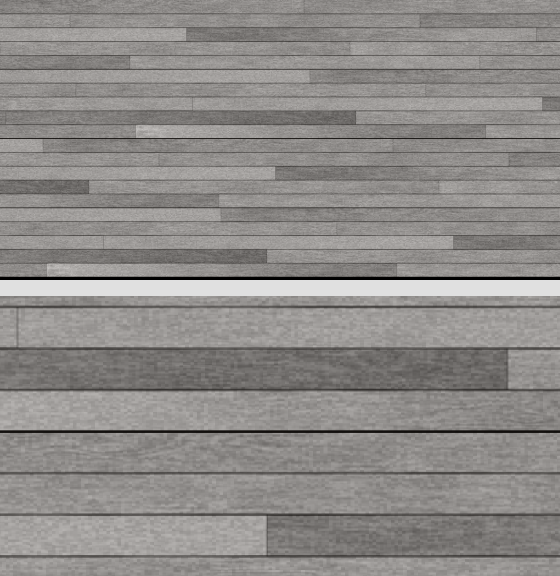
Top, the full canvas; bottom, a detail of the centre.
A WebGL 1 fragment shader for this texture:

```glsl
precision highp float;
uniform vec2 u_resolution;

float hash(vec2 p) {
  vec3 h = fract(vec3(p.xyx) * 0.1031);
  h += dot(h, h.yzx + 33.33);
  return fract((h.x + h.y) * h.z);
}

float noise(vec2 p) {
  vec2 i = floor(p), f = fract(p);
  f = f * f * (3.0 - 2.0 * f);
  return mix(mix(hash(i), hash(i + vec2(1.0, 0.0)), f.x),
             mix(hash(i + vec2(0.0, 1.0)), hash(i + 1.0), f.x), f.y);
}

float pick(vec4 v, float i) {
  return dot(v, vec4(equal(vec4(i), vec4(0.0, 1.0, 2.0, 3.0))));
}

// Share of a sample of size aa covered by a line of the given width
float lineCover(float dist, float width, float aa) {
  return clamp((0.5 * (width + aa) - dist) / aa, 0.0, min(1.0, width / aa));
}

// Wood grain centred on zero; p is measured from the plank's left end
float grain(vec2 p, vec2 seed, float tone) {
  float figure = noise(p * vec2(0.016, 0.11) + seed)
               + 0.35 * noise(p * vec2(0.06, 0.25) + seed * 1.7);
  float rings = sin(figure * 34.0 + p.y * 0.5);
  float ringMask = smoothstep(0.3, 0.75, noise(p * vec2(0.012, 0.06) + seed * 2.3));
  float figured = 1.0 - 0.75 * smoothstep(0.59, 0.63, tone);
  float streak = noise(p * vec2(0.07, 0.85) + seed) - 0.5;
  float mottle = noise(p * vec2(0.03, 0.09) + seed * 3.1) - 0.5;
  float pores = noise(p * vec2(0.35, 1.1) + seed * 0.7) - 0.5;
  float speckle = hash(floor(p * vec2(0.6, 0.8)) + seed) - 0.5;
  return figured * (0.028 * rings * ringMask + 0.075 * streak + 0.05 * mottle)
       + 0.06 * pores + 0.075 * speckle;
}

// Floor colour; p runs over 768 x 384 units from the upper left
vec3 boards(vec2 p, float aa) {
  float row = floor(p.y / 19.0);
  float block = floor(row / 5.0);
  float course = row - 5.0 * block;

  // Joint position and the tone at both ends of the four planks in a course
  float joint = -63.0;
  vec4 first = vec4(0.57, 0.61, 0.52, 0.56);
  vec4 last = vec4(0.57, 0.64, 0.56, 0.57);
  if (course == 1.0) {
    joint = 96.0;
    first = vec4(0.56, 0.56, 0.57, 0.51);
    last = vec4(0.57, 0.59, 0.56, 0.56);
  } else if (course == 2.0) {
    joint = 256.0;
    first = vec4(0.58, 0.61, 0.47, 0.56);
    last = vec4(0.61, 0.64, 0.61, 0.58);
  } else if (course == 3.0) {
    joint = 0.0;
    first = vec4(0.52, 0.52, 0.59, 0.60);
    last = vec4(0.51, 0.43, 0.57, 0.56);
  } else if (course == 4.0) {
    joint = 178.0;
    first = vec4(0.55, 0.66, 0.59, 0.58);
    last = vec4(0.56, 0.51, 0.61, 0.57);
  }

  // Each block of five courses slides sideways
  float along = (p.x - joint - pick(vec4(0.0, 488.0, 122.0, 366.0), block)) / 480.0;
  float plank = floor(along) + 2.0;
  float t = fract(along);
  float tone = mix(pick(first, plank), pick(last, plank), smoothstep(0.0, 0.9, t));
  vec2 seed = vec2(course * 17.3 + 5.0, plank * 23.7 + 9.0);
  vec2 local = vec2(t * 480.0, p.y - row * 19.0);
  tone += grain(local, seed, tone);

  // Pale worn patch at the start of one plank
  float worn = step(3.5, course) * step(0.5, plank) * step(plank, 1.5);
  worn *= 1.0 - smoothstep(0.0, 0.16, t);
  tone += worn * 0.16 * (noise(local * vec2(0.14, 0.3)) - 0.4);

  // End joints and long seams, deeper between blocks
  float endJoint = lineCover(min(t, 1.0 - t) * 480.0, 1.0, aa);
  tone *= 1.0 - 0.2 * endJoint;
  float seam = floor(p.y / 19.0 + 0.5);
  float depth = 0.32 + 0.2 * noise(vec2(p.x * 0.04, seam * 7.0));
  if (mod(seam, 5.0) == 0.0) depth = seam == 10.0 ? 0.88 : 0.68;
  depth *= step(0.5, seam);
  tone *= 1.0 - depth * lineCover(abs(p.y - seam * 19.0), 1.2, aa);

  // Black band below the last course
  float band = smoothstep(-0.5, 0.5, (p.y - 380.0) / aa);
  return (tone + vec3(0.004, -0.007, -0.016)) * (1.0 - band);
}

void main() {
  vec3 color = vec3(0.0);
  float aa = 192.0 / u_resolution.y;
  // Four samples per pixel
  for (int i = 0; i < 4; i++) {
    float k = float(i);
    vec2 offset = vec2(mod(k, 2.0), floor(k / 2.0)) * 0.5 - 0.25;
    vec2 uv = (gl_FragCoord.xy + offset) / u_resolution;
    color += boards(vec2(uv.x, 1.0 - uv.y) * vec2(768.0, 384.0), aa);
  }
  gl_FragColor = vec4(clamp(color * 0.25, 0.0, 1.0), 1.0);
}
```
